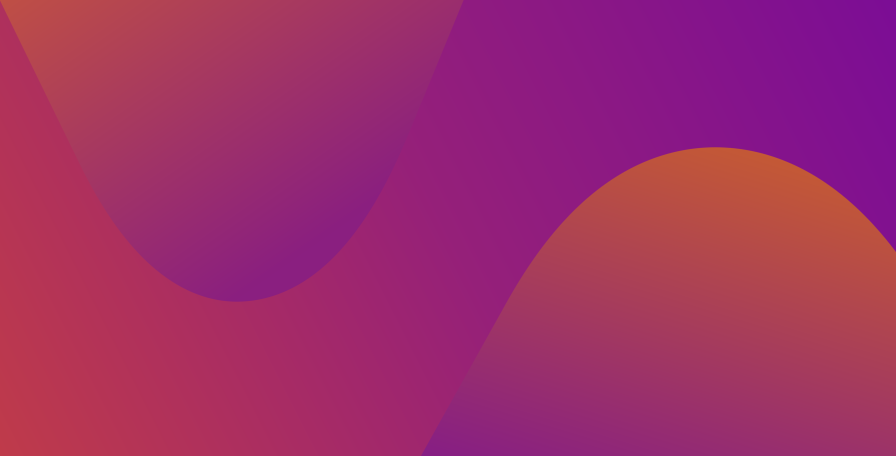
This background is drawn by a Shadertoy shader. Its source:

```glsl
// Two smooth bowls over a diagonal crimson-to-violet gradient: one hangs from
// the top left, the other rises at the lower right. Each outline is a quartic
// curve that runs on into straight sides, filled with its own linear gradient.

// Background colours
const vec3 CRIMSON = vec3(0.75, 0.23, 0.29);
const vec3 MAGENTA = vec3(0.585, 0.125, 0.475);
const vec3 VIOLET = vec3(0.485, 0.05, 0.585);

// Bowl colours
const vec3 RUST = vec3(0.75, 0.31, 0.27);
const vec3 PLUM = vec3(0.54, 0.12, 0.50);
const vec3 ORANGE = vec3(0.775, 0.355, 0.20);
const vec3 GRAPE = vec3(0.525, 0.115, 0.52);

// Distance fallen (x) and slope (y) at a given offset from the apex.
// side = (quadratic weight, quartic weight, offset where the side turns straight)
vec2 bowlProfile(float offset, vec3 side) {
    float bent = min(offset, side.z);
    float square = bent * bent;
    float slope = 2.0 * bent * (side.x + 2.0 * side.y * square);
    float fall = square * (side.x + side.y * square);
    return vec2(fall + slope * (offset - bent), slope);
}

// Approximate signed distance, negative inside; opening is +1 up or -1 down
float bowlDistance(vec2 p, vec2 apex, float opening, vec3 leftSide, vec3 rightSide) {
    vec2 q = p - apex;
    vec2 profile = bowlProfile(abs(q.x), q.x < 0.0 ? leftSide : rightSide);
    return (profile.x - opening * q.y) / length(vec2(1.0, profile.y));
}

// Coverage with an edge about one pixel wide
float coverage(float distanceToEdge, float pixel) {
    return 1.0 - smoothstep(-0.7 * pixel, 0.7 * pixel, distanceToEdge);
}

// Position along a linear gradient that starts at a point
float gradientPosition(vec2 p, vec2 start, vec2 rate) {
    return clamp(dot(p - start, rate), 0.0, 1.0);
}

// Three-stop blend with the middle colour at one half
vec3 blendThree(vec3 first, vec3 middle, vec3 last, float t) {
    return t < 0.5 ? mix(first, middle, 2.0 * t) : mix(middle, last, 2.0 * t - 1.0);
}

void mainImage(out vec4 fragColor, in vec2 fragCoord) {
    // Canvas height is one unit; x is scaled to keep the layout's proportions
    const float ASPECT = 1.9692;
    vec2 p = fragCoord / iResolution.xy * vec2(ASPECT, 1.0);
    float pixel = 1.0 / iResolution.y;

    // Diagonal background
    vec2 corner = vec2(ASPECT, 1.0);
    float diagonal = gradientPosition(p, vec2(0.0), corner / dot(corner, corner));
    vec3 color = blendThree(CRIMSON, MAGENTA, VIOLET, diagonal);

    // Bowl hanging from the top edge
    float hanging = bowlDistance(p, vec2(0.5205, 0.3385), 1.0,
                                 vec3(2.106, 3.56, 0.346), vec3(1.95, 4.45, 0.377));
    float hangingShade = gradientPosition(p, vec2(0.0, 1.0), vec2(0.685, -0.98));
    color = mix(color, mix(RUST, PLUM, hangingShade), coverage(hanging, pixel));

    // Hill rising from the bottom edge
    float rising = bowlDistance(p, vec2(1.572, 0.677), -1.0,
                                vec3(1.287, 1.57, 0.459), vec3(1.25, 1.30, 0.50));
    float risingShade = gradientPosition(p, vec2(0.92, 0.0), vec2(0.33, 1.09));
    color = mix(color, mix(GRAPE, ORANGE, risingShade), coverage(rising, pixel));

    fragColor = vec4(color, 1.0);
}
```
